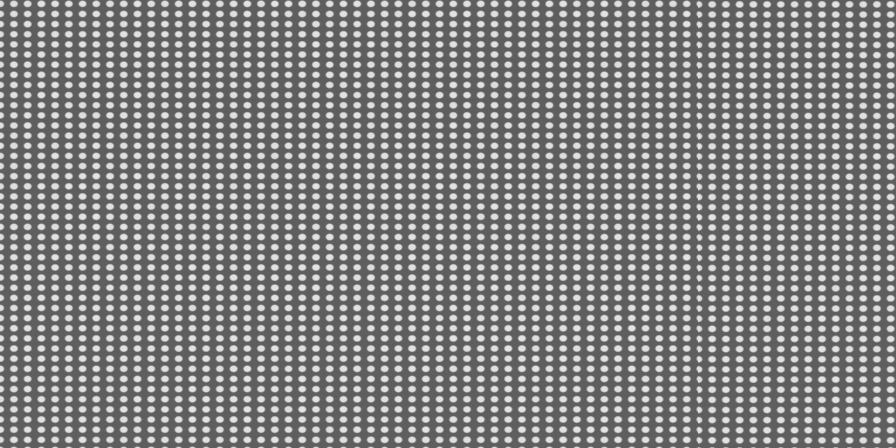
A Shadertoy shader for this pattern:

```glsl
// Rows of soft pale oval dots on dark grey, with a seam where the sheet restarts.

// Lengths are in canvas heights.
const vec2 PITCH = vec2(0.03065, 0.02263);      // spacing of columns and rows
const vec2 FIRST_DOT = vec2(0.0004, 0.0086);    // from the top left corner
const vec2 DOT_RADIUS = vec2(0.0085, 0.0071);
const float EDGE_SOFTNESS = 0.0050;
const float SHEET_WIDTH = 1.5586;               // the grid restarts after this
const float SHEET_DROP = 0.0013;                // slip of each following sheet
const vec3 GROUND_COLOR = vec3(0.37);
const vec3 DOT_COLOR = vec3(0.88);
const float RADIUS_VARIATION = 0.02;
const float TONE_VARIATION = 0.012;

float hash(vec2 p) {
    return fract(sin(dot(p, vec2(127.1, 311.7))) * 43758.5453);
}

// Approximate distance to an oval centred on the origin.
float ovalDistance(vec2 p, vec2 radius) {
    return (length(p / radius) - 1.0) * 0.5 * (radius.x + radius.y);
}

void mainImage(out vec4 fragColor, in vec2 fragCoord) {
    // Position measured rightwards and downwards from the top left
    vec2 p = vec2(fragCoord.x, iResolution.y - fragCoord.y) / iResolution.y;

    // Restart the grid at each sheet, cutting dots at the seam
    float sheet = floor(p.x / SHEET_WIDTH);
    p -= sheet * vec2(SHEET_WIDTH, SHEET_DROP);

    // Nearest dot
    vec2 grid = (p - FIRST_DOT) / PITCH;
    vec2 cell = floor(grid + 0.5);
    vec2 local = (grid - cell) * PITCH;

    // Slight unevenness from dot to dot
    float sizeNoise = hash(cell + 3.7) * 2.0 - 1.0;
    float toneNoise = hash(cell + 19.3) * 2.0 - 1.0;
    vec2 radius = DOT_RADIUS * (1.0 + RADIUS_VARIATION * sizeNoise);
    vec3 dotColor = DOT_COLOR + TONE_VARIATION * toneNoise;

    // Soft edge, never thinner than a pixel
    float halfEdge = 0.5 * max(EDGE_SOFTNESS, 1.0 / iResolution.y);
    float coverage = 1.0 - smoothstep(-halfEdge, halfEdge, ovalDistance(local, radius));

    fragColor = vec4(mix(GROUND_COLOR, dotColor, coverage), 1.0);
}
```
